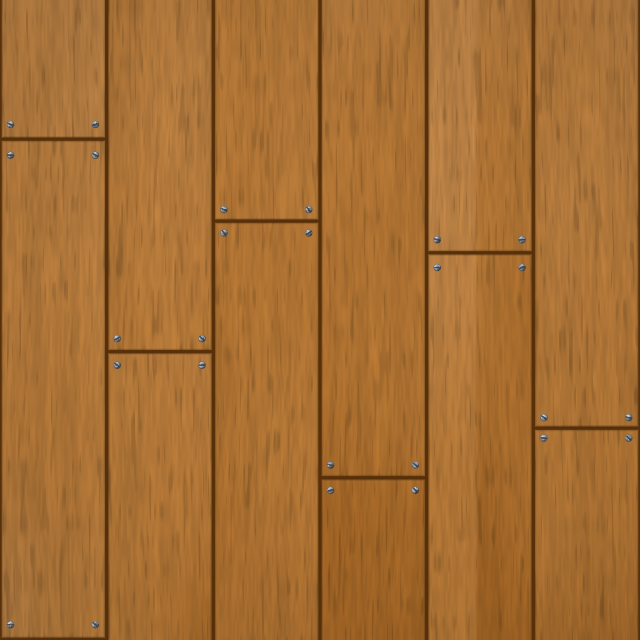
Write a Shadertoy shader that draws this texture.

```glsl
// Six columns of upright wooden planks with staggered joints, screwed at the ends.
// Stretched value noise makes the grain; distances to the seams and screws add
// dark gaps, soft bevels and small slotted metal heads.

const float COLUMNS = 6.0;
const float SEAM_HALF = 0.0026;
const float BEVEL = 0.0035;
const float SCREW_RADIUS = 0.0058;
const float SCREW_LEFT = 0.0165;
const float SCREW_RIGHT = 0.1490;
const float SPLIT_X = 0.745;          // tone change inside the fifth column
const float SLANT = 0.035;            // lean of the grain

const vec3 LIGHT_WOOD = vec3(0.715, 0.495, 0.265);
const vec3 MID_WOOD = vec3(0.68, 0.45, 0.205);
const vec3 DARK_WOOD = vec3(0.61, 0.375, 0.13);
const vec3 SEAM_COLOR = vec3(0.34, 0.185, 0.03);
const vec3 METAL_DARK = vec3(0.20, 0.21, 0.23);
const vec3 METAL_LIGHT = vec3(0.80, 0.85, 0.90);

// Per column: joint height, screw gap above and below it, darkness of the wood
const float JOINT[6] = float[6](0.7826, 0.4505, 0.6545, 0.2535, 0.605, 0.331);
const float GAP_ABOVE[6] = float[6](0.023, 0.0205, 0.018, 0.020, 0.0205, 0.0165);
const float GAP_BELOW[6] = float[6](0.025, 0.021, 0.0185, 0.0195, 0.023, 0.0155);
const float TONE[6] = float[6](0.24, 0.42, 0.52, 0.62, 0.22, 0.46);

float hash(vec2 p) {
    vec3 q = fract(p.xyx * vec3(0.1031, 0.1030, 0.0973));
    q += dot(q, q.yzx + 33.33);
    return fract((q.x + q.y) * q.z);
}

float noise(vec2 p) {
    vec2 cell = floor(p), f = fract(p);
    f = f * f * (3.0 - 2.0 * f);
    return mix(mix(hash(cell), hash(cell + vec2(1, 0)), f.x),
               mix(hash(cell + vec2(0, 1)), hash(cell + vec2(1, 1)), f.x), f.y);
}

// Wood colour from light (0) to dark (1)
vec3 woodColor(float tone) {
    vec3 wood = mix(LIGHT_WOOD, MID_WOOD, smoothstep(0.0, 0.5, tone));
    return mix(wood, DARK_WOOD, smoothstep(0.45, 1.0, tone));
}

// Brightness of the grain: broad bands, fine fibres and short dark pores
float grain(vec2 p, float board) {
    float lean = SLANT * (hash(vec2(board, 7.0)) - 0.5);
    vec2 q = vec2(p.x + lean * p.y + 0.004 * noise(p * 5.0 + board), p.y);
    q += board * vec2(3.7, 5.3);
    float bands = noise(q * vec2(38.0, 1.6)) - 0.5;
    float fibres = noise(q * vec2(150.0, 9.0)) - 0.5;
    float fine = noise(q * vec2(330.0, 34.0)) - 0.5;
    float pores = smoothstep(0.66, 0.95, noise(q * vec2(260.0, 22.0) + 40.0));
    return 1.0 + 0.05 * bands + 0.08 * fibres + 0.10 * fine - 0.12 * pores;
}

// Slotted head centred on the origin; alpha holds its coverage
vec4 screw(vec2 p, float seed, float px) {
    float angle = 0.6 + 1.6 * hash(vec2(seed, 3.0));
    vec2 across = vec2(cos(angle), sin(angle));
    float shine = 0.55 + 0.45 * dot(p, vec2(-0.6, 0.8)) / SCREW_RADIUS;
    shine += 0.5 * (noise(p * 520.0 + seed * 9.0) - 0.5);
    float slot = 1.0 - smoothstep(0.0007, 0.0007 + px, abs(dot(p, across)));
    float rim = smoothstep(0.65, 1.0, length(p) / SCREW_RADIUS);
    vec3 metal = mix(METAL_DARK, METAL_LIGHT, clamp(shine, 0.0, 1.0));
    metal = mix(metal, METAL_DARK, max(0.75 * slot, 0.6 * rim));
    return vec4(metal, 1.0 - smoothstep(-px, px, length(p) - SCREW_RADIUS));
}

void mainImage(out vec4 fragColor, in vec2 fragCoord) {
    vec2 uv = fragCoord / iResolution.xy;
    float px = 0.7 / min(iResolution.x, iResolution.y);
    float column = clamp(floor(uv.x * COLUMNS), 0.0, COLUMNS - 1.0);
    int c = int(column);
    float localX = uv.x - column / COLUMNS;
    float board = column + COLUMNS * step(JOINT[c], uv.y);

    // Wood tone: column, slow drift downwards, and the two-tone fifth column
    float tone = TONE[c] + 0.5 * (0.5 - uv.y) * smoothstep(-0.1, 0.4, uv.x);
    if (c == 4) tone += 0.38 * smoothstep(SPLIT_X - 0.004, SPLIT_X + 0.004, uv.x);
    tone += 0.3 * (noise(uv * vec2(9.0, 3.0) + board * 4.1) - 0.5);
    vec3 color = woodColor(clamp(tone, 0.0, 1.0)) * grain(uv, board);

    // Darkening towards the canvas corners
    vec2 fromCenter = uv - 0.5;
    color *= 1.03 - 0.24 * dot(fromCenter, fromCenter);

    // Seams between columns and joints across them; the first column has two
    float seam = abs(uv.x - round(uv.x * COLUMNS) / COLUMNS);
    vec4 head = vec4(0.0);
    for (int j = 0; j < 2; j++) {
        float joint = j == 0 ? JOINT[c] : (c == 0 ? 0.001 : -1.0);
        seam = min(seam, abs(uv.y - joint));

        // Four screws around each joint
        for (int k = 0; k < 4; k++) {
            float x = (k & 1) == 0 ? SCREW_LEFT : SCREW_RIGHT;
            float y = joint + (k < 2 ? GAP_ABOVE[c] : -GAP_BELOW[c]);
            vec4 s = screw(vec2(localX - x, uv.y - y), column * 8.0 + float(j * 4 + k), px);
            if (s.a > head.a) head = s;
        }
    }
    color *= mix(0.80, 1.0, smoothstep(SEAM_HALF, SEAM_HALF + BEVEL, seam));
    color = mix(SEAM_COLOR, color, smoothstep(SEAM_HALF - px, SEAM_HALF + px, seam));
    color = mix(color, head.rgb, head.a);

    fragColor = vec4(color, 1.0);
}
```
